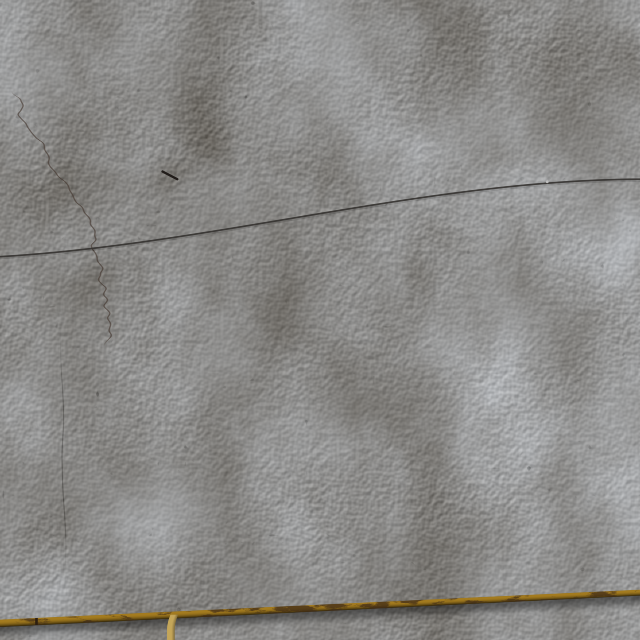
This texture is drawn by a WebGL 1 fragment shader. Its source:

```glsl
precision highp float;
// Weathered grey plaster wall with a sagging cable, hairline cracks and a yellow pipe.

#define GRAIN_SCALE 165.0
#define GRAIN_CONTRAST 0.105
#define BLOTCH_SCALE 4.6
#define BLOTCH_CONTRAST 0.17
#define CABLE_HALF_WIDTH 0.0013
#define CRACK_HALF_WIDTH 0.0009
#define PIPE_HALF_WIDTH 0.0058
#define PLASTER vec3(0.545, 0.542, 0.535)
#define PIPE_YELLOW vec3(0.69, 0.52, 0.13)
#define RUST vec3(0.25, 0.17, 0.09)
#define CABLE_COLOR vec3(0.20, 0.19, 0.18)

uniform vec2 u_resolution;

// Random unit gradient for a lattice cell
vec2 gradientAt(vec2 cell) {
  vec3 p = fract(cell.xyx * vec3(0.1031, 0.1030, 0.0973));
  p += dot(p, p.yzx + 33.33);
  float angle = 6.28319 * fract((p.x + p.y) * p.z);
  return vec2(cos(angle), sin(angle));
}

float gradientNoise(vec2 p) {
  vec2 i = floor(p), f = p - i;
  vec2 u = f * f * f * (f * (f * 6.0 - 15.0) + 10.0);
  vec2 e = vec2(1.0, 0.0);
  float low = mix(dot(gradientAt(i), f), dot(gradientAt(i + e), f - e), u.x);
  float high = mix(dot(gradientAt(i + e.yx), f - e.yx),
                   dot(gradientAt(i + 1.0), f - 1.0), u.x);
  return mix(low, high, u.y);
}

float fbm(vec2 p) {
  float sum = 0.0, amplitude = 1.0;
  for (int i = 0; i < 5; i++) {
    sum += amplitude * gradientNoise(p);
    p = mat2(1.6, 1.2, -1.2, 1.6) * p + 17.3;
    amplitude *= 0.52;
  }
  return sum;
}

// Soft elliptical spot, 1 at its centre
float spot(vec2 p, vec2 center, vec2 radius) {
  vec2 d = (p - center) / radius;
  return exp(-dot(d, d));
}

float segmentDistance(vec2 p, vec2 a, vec2 b) {
  vec2 ab = b - a;
  return length(p - a - ab * clamp(dot(p - a, ab) / dot(ab, ab), 0.0, 1.0));
}

// Antialiased coverage of a line with the given half width
float stroke(float dist, float halfWidth) {
  float pixel = 1.0 / u_resolution.y;
  return 1.0 - smoothstep(-0.6 * pixel, 0.6 * pixel, abs(dist) - halfWidth);
}

float band(float low, float high, float soft, float v) {
  return smoothstep(low, low + soft, v) * (1.0 - smoothstep(high - soft, high, v));
}

// Rough plaster relief lit from the upper left
float relief(vec2 p) {
  vec2 toLight = vec2(-0.25, 0.4);
  vec2 q = p * GRAIN_SCALE;
  float fine = gradientNoise(q) - gradientNoise(q + toLight);
  q = q * 0.53 + 41.0;
  return fine + 0.65 * (gradientNoise(q) - gradientNoise(q + toLight));
}

vec3 wall(vec2 p) {
  vec2 warp = 0.025 * vec2(gradientNoise(p * 9.0), gradientNoise(p * 9.0 + 50.0));
  vec2 q = p + warp;
  float tone = BLOTCH_CONTRAST * fbm(q * vec2(1.15, 0.85) * BLOTCH_SCALE + 7.0);
  // Pale worn areas and dark damp stains
  tone += 0.065 * spot(q, vec2(0.88, 0.30), vec2(0.26, 0.38));
  tone += 0.085 * spot(q, vec2(0.68, 0.75), vec2(0.10, 0.09));
  tone += 0.070 * spot(q, vec2(0.24, 0.16), vec2(0.10, 0.05));
  tone -= 0.120 * spot(q, vec2(0.33, 0.78), vec2(0.04, 0.07));
  tone -= 0.090 * spot(q, vec2(0.27, 0.72), vec2(0.025, 0.03));
  tone -= 0.035 * spot(q, vec2(0.40, 0.50), vec2(0.25, 0.22));
  vec3 color = PLASTER + tone * vec3(0.92, 1.0, 1.12);
  float roughness = 0.9 + 0.6 * gradientNoise(p * 7.0 + 23.0);
  color += GRAIN_CONTRAST * roughness * relief(p);
  float pits = smoothstep(0.40, 0.62, gradientNoise(p * 95.0 + 9.0));
  return color - 0.13 * pits * smoothstep(-0.1, 0.5, gradientNoise(p * 16.0));
}

void main() {
  vec2 p = gl_FragCoord.xy / u_resolution.y;
  vec3 color = wall(p);

  // Wandering crack and straight hairline joint
  float wander = 0.025 * gradientNoise(vec2(p.y * 19.0, 3.5))
               + 0.012 * gradientNoise(vec2(p.y * 70.0, 8.5));
  float crackX = mix(0.015, 0.165, smoothstep(0.88, 0.57, p.y)) + wander;
  float crack = stroke((p.x - crackX) * 0.8, CRACK_HALF_WIDTH) * band(0.455, 0.86, 0.02, p.y);
  color = mix(color, vec3(0.27, 0.22, 0.19), 0.65 * crack);
  float joint = p.x - 0.104 + 0.018 * p.y - 0.004 * gradientNoise(vec2(p.y * 11.0, 2.5));
  color -= 0.13 * stroke(joint, CRACK_HALF_WIDTH) * band(0.08, 0.50, 0.14, p.y);

  // Sagging cable with a faint shadow
  float cable = p.y - 0.599 - p.x * (0.058 + p.x * (0.243 - 0.18 * p.x));
  color -= 0.07 * stroke(cable + 0.0025, 0.0016);
  color = mix(color, CABLE_COLOR, 0.9 * stroke(cable, CABLE_HALF_WIDTH));
  color = mix(color, vec3(0.75), stroke(length(p - vec2(0.855, 0.716)), 0.0022));

  // Protruding nail
  float nail = segmentDistance(p, vec2(0.254, 0.732), vec2(0.277, 0.720));
  color = mix(color, vec3(0.13, 0.11, 0.10), stroke(nail, 0.0018));

  // Pipe: shadow on the wall, bent branch, rounded shading, rust and clamp
  float pipe = p.y - 0.026 - 0.048 * p.x;
  float radius = PIPE_HALF_WIDTH * (1.0 - 0.2 * p.x);
  color *= 1.0 - 0.42 * smoothstep(-0.028, -0.006, pipe) * (1.0 - smoothstep(-0.004, 0.002, pipe));
  float branch = p.x - 0.267 - 9.0 * max(p.y - 0.015, 0.0) * max(p.y - 0.015, 0.0);
  vec3 branchColor = vec3(0.77, 0.65, 0.35) * (1.0 - 0.35 * smoothstep(0.0, 0.007, branch));
  float rust = smoothstep(0.05, 0.5, fbm(p * vec2(28.0, 90.0))
             + 0.3 * spot(p, vec2(0.52, 0.05), vec2(0.16, 0.2)));
  float height = pipe / radius;
  vec3 pipeColor = PIPE_YELLOW * (0.83 + 0.32 * height - 0.25 * height * height);
  pipeColor = mix(pipeColor, RUST, 0.75 * rust);
  pipeColor = mix(pipeColor, RUST * 0.7, stroke(p.x - 0.057, 0.002));
  color = mix(color, pipeColor, stroke(pipe, radius));
  color = mix(color, branchColor, stroke(branch, 0.006) * (1.0 - smoothstep(0.038, 0.041, p.y)));

  gl_FragColor = vec4(clamp(color, 0.0, 1.0), 1.0);
}
```
